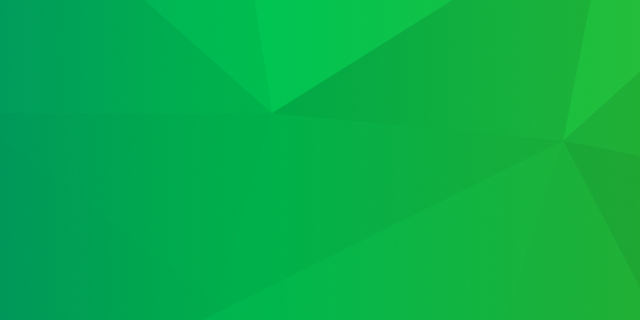
This background is drawn by a WebGL 2 fragment shader. Its source:

```glsl
#version 300 es
precision highp float;
// Low-poly green backdrop: a horizontal teal-to-lime gradient whose brightness
// is varied by flat facets. The facets are wedges fanned around two hubs,
// in units of the canvas height with the origin at the lower left.
uniform vec2 u_resolution;
out vec4 outColor;

// Smooth coverage of the half plane to the left of the line a -> b.
float leftOf(vec2 p, vec2 a, vec2 b) {
  vec2 d = normalize(b - a);
  float dist = d.x * (p.y - a.y) - d.y * (p.x - a.x);
  float soft = 0.75 / u_resolution.y;
  return smoothstep(-soft, soft, dist);
}

// Wedge at a hub, swept counterclockwise from one ray to the other.
float wedge(vec2 p, vec2 hub, vec2 from, vec2 to) {
  return leftOf(p, hub, from) * leftOf(p, to, hub);
}

float hash(vec2 p) {
  vec3 q = fract(p.xyx * 0.1031);
  q += dot(q, q.yzx + 33.33);
  return fract((q.x + q.y) * q.z);
}

void main() {
  vec2 p = gl_FragCoord.xy / u_resolution.y;
  p.x *= 2.0 * u_resolution.y / u_resolution.x;

  // Base gradient
  vec3 color = mix(vec3(0.0, 0.595, 0.36), vec3(0.0, 0.69, 0.29), smoothstep(-0.35, 0.9, p.x) * 1.15 - 0.15);
  color = mix(color, vec3(0.125, 0.67, 0.205), clamp((p.x - 0.85) / 1.15, 0.0, 1.0));

  vec2 leftHub = vec2(0.849, 0.646);
  vec2 rightHub = vec2(1.760, 0.560);

  // Broad central and lower left facets
  float tone = 1.005 - 0.01 * leftOf(p, vec2(0.66, 0.0), leftHub);
  tone = mix(0.99, tone, leftOf(p, vec2(0.0, 0.57), vec2(0.75, 0.0)));

  // Fan above the left hub
  vec2 topA = vec2(0.45, 1.0), topB = vec2(0.794, 1.0), topC = vec2(1.414, 1.0);
  float slopeTone = mix(0.965, 1.035, smoothstep(0.85, 1.85, p.x));
  tone = mix(tone, slopeTone, wedge(p, leftHub, rightHub, topC));
  tone = mix(tone, 1.115, wedge(p, leftHub, topC, topB));
  tone = mix(tone, 1.075, wedge(p, leftHub, topB, topA));
  tone = mix(tone, 1.015, wedge(p, leftHub, topA, vec2(0.0, 0.646)));

  // Fan around the right hub
  vec2 topD = vec2(1.846, 1.0), sideA = vec2(2.0, 0.776);
  vec2 sideB = vec2(2.0, 0.513), sideC = vec2(2.0, 0.10);
  vec2 baseA = vec2(0.633, 0.0), baseB = vec2(1.58, 0.0);
  tone = mix(tone, 1.11, wedge(p, rightHub, sideA, topD));
  tone = mix(tone, 1.025, wedge(p, rightHub, sideB, sideA));
  tone = mix(tone, 0.975, wedge(p, rightHub, sideC, sideB));
  tone = mix(tone, 1.03, wedge(p, rightHub, baseB, sideC));
  tone = mix(tone, 1.04, wedge(p, rightHub, baseA, baseB));

  // Slight dither against banding
  float grain = (hash(floor(p * 256.0)) - 0.5) / 255.0;
  outColor = vec4(color * tone + grain, 1.0);
}
```
